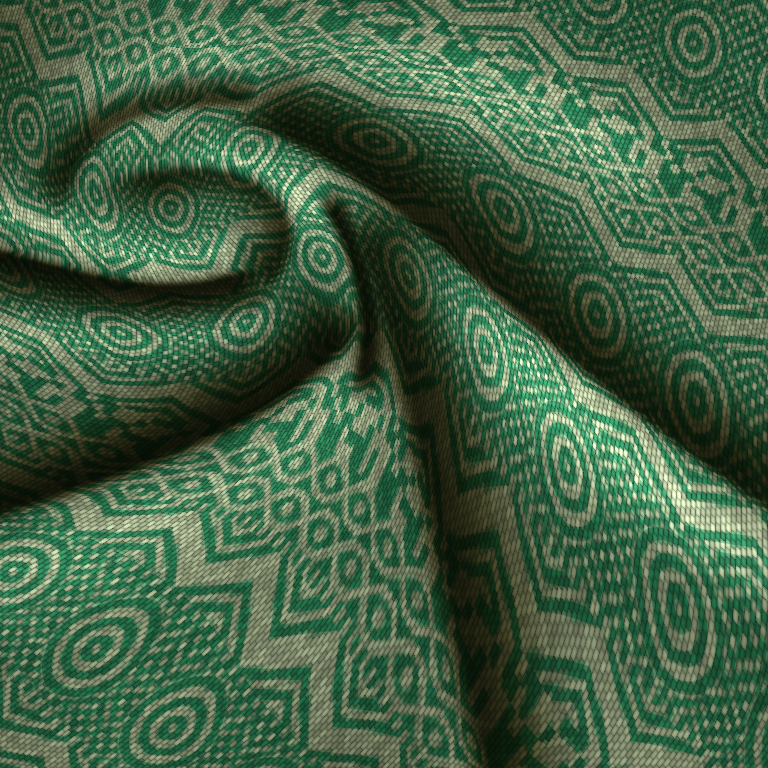
This texture is drawn by a three.js fragment shader. Its source:

```glsl
// Draped green and beige jacquard: curved folds swirl around a gathered centre.
// Cubic curves shade the creases and ridges; a twisted, receding cloth coordinate
// carries zigzag bands with medallions, leaves and dots between, set per stitch.
varying vec2 vUv;

const float PI = 3.14159265;
const vec2 REPEAT = vec2(0.125, 0.175);    // motif width, band height
const vec2 STITCH = vec2(0.0048, 0.0065);  // yarn width, float length

float hash(vec2 p) {
  return fract(sin(dot(p, vec2(127.1, 311.7))) * 43758.5);
}

vec2 gradient(vec2 cell) {
  float a = 2.0 * PI * hash(cell);
  return vec2(cos(a), sin(a));
}

float gradientNoise(vec2 p) {
  vec2 i = floor(p), f = fract(p), e = vec2(1.0, 0.0);
  vec2 s = f * f * f * (f * (f * 6.0 - 15.0) + 10.0);
  float low = mix(dot(gradient(i), f), dot(gradient(i + e), f - e), s.x);
  float high = mix(dot(gradient(i + e.yx), f - e.yx), dot(gradient(i + 1.0), f - 1.0), s.x);
  return mix(low, high, s.y);
}

vec2 rotate(vec2 p, float a) {
  return vec2(cos(a) * p.x - sin(a) * p.y, sin(a) * p.x + cos(a) * p.y);
}

vec2 cubic(vec2 a, vec2 b, vec2 c, vec2 d, float t) {
  float k = 1.0 - t;
  return k * k * k * a + 3.0 * k * k * t * b + 3.0 * k * t * t * c + t * t * t * d;
}

// Soft profile along a curve, with separate widths left and right of its travel
float fold(vec2 p, vec2 a, vec2 b, vec2 c, vec2 d, float left, float right) {
  const float COUNT = 14.0;
  float best = 9.0, side = 1.0, along = 0.0;
  vec2 start = a;
  for (float i = 0.0; i < COUNT; i++) {
    vec2 end = cubic(a, b, c, d, (i + 1.0) / COUNT);
    vec2 e = end - start, q = p - start;
    float h = clamp(dot(q, e) / dot(e, e), 0.0, 1.0);
    float dist = length(q - h * e);
    if (dist < best) {
      best = dist;
      side = e.x * q.y - e.y * q.x;
      along = (i + h) / COUNT;
    }
    start = end;
  }
  float x = best / (side > 0.0 ? left : right);
  return exp(-x * x) * smoothstep(0.0, 0.16, along) * smoothstep(1.0, 0.84, along);
}

float creases(vec2 p) {
  float s = fold(p, vec2(-0.15, 0.70), vec2(0.1, 0.66), vec2(0.2, 0.57), vec2(0.38, 0.67), 0.009, 0.045);
  s = max(s, fold(p, vec2(-0.2, 0.28), vec2(0.15, 0.38), vec2(0.42, 0.46), vec2(0.48, 0.62), 0.07, 0.014));
  s = max(s, fold(p, vec2(0.41, 0.76), vec2(0.47, 0.68), vec2(0.5, 0.58), vec2(0.46, 0.47), 0.028, 0.012));
  s = max(s, 0.9 * fold(p, vec2(0.43, 0.77), vec2(0.56, 0.56), vec2(0.55, 0.35), vec2(0.69, -0.2), 0.08, 0.025));
  s = max(s, 0.9 * fold(p, vec2(0.26, 0.86), vec2(0.52, 0.83), vec2(0.62, 0.56), vec2(1.2, 0.22), 0.08, 0.012));
  s = max(s, 0.8 * fold(p, vec2(0.07, 0.70), vec2(0.08, 0.87), vec2(0.22, 0.88), vec2(0.38, 0.87), 0.035, 0.016));
  return max(s, 0.8 * fold(p, vec2(0.1, 0.74), vec2(0.34, 0.84), vec2(0.45, 0.70), vec2(0.31, 0.60), 0.012, 0.04));
}

float ridges(vec2 p) {
  float s = fold(p, vec2(0.15, 0.78), vec2(0.5, 0.84), vec2(0.54, 0.53), vec2(1.2, 0.13), 0.05, 0.065);
  s = max(s, 0.7 * fold(p, vec2(-0.2, 0.19), vec2(0.2, 0.31), vec2(0.40, 0.38), vec2(0.47, 0.55), 0.05, 0.09));
  s = max(s, 0.8 * fold(p, vec2(-0.15, 0.77), vec2(0.1, 0.70), vec2(0.2, 0.62), vec2(0.35, 0.70), 0.035, 0.025));
  s = max(s, 0.8 * fold(p, vec2(0.05, 0.80), vec2(0.3, 1.0), vec2(0.6, 0.94), vec2(0.95, 0.72), 0.06, 0.07));
  return max(s, 0.7 * fold(p, vec2(-0.2, 0.57), vec2(0.05, 0.58), vec2(0.2, 0.54), vec2(0.42, 0.60), 0.03, 0.04));
}

// Cloth plane: slanted bands, larger in front, twisted about the gathered centre
vec2 clothCoord(vec2 p, float shade) {
  vec2 q = (p - vec2(0.33, 0.68)) * mix(0.72, 1.0, smoothstep(0.0, 0.7, p.y));
  vec2 cloth = rotate(q, mix(0.66, 0.36, p.y) - 1.25 * exp(-dot(q, q) / 0.07));
  cloth.y += 0.01 + 0.02 * shade + 0.012 * gradientNoise(p * 5.0);
  return cloth;
}

float stripe(float x, float centre, float halfWidth, float soft) {
  return 1.0 - smoothstep(halfWidth - soft, halfWidth + soft, abs(x - centre));
}

// Beige coverage: zigzags in each band, then medallions or leaves and dots
float motif(vec2 cloth) {
  vec2 g = cloth / REPEAT;
  float f = fract(g.y), x = fract(g.x) - 0.5;
  float w = f - 0.38 * abs(x);
  float zigzag = max(stripe(w, 0.07, 0.045, 0.01), smoothstep(-0.1, 0.4, sin(w * 72.0)));
  vec2 m = vec2(x, (f - 0.67) * REPEAT.y / REPEAT.x);
  float r = length(m) + 0.12 * (abs(m.x) + abs(m.y));
  float rings = smoothstep(-0.2, 0.3, cos(r * 42.0));
  float net = smoothstep(0.0, 0.4, sin(g.x * 16.0 * PI) * sin(g.y * 24.0 * PI));
  float medallion = mix(rings, net, smoothstep(0.41, 0.44, r));
  vec2 leaf = vec2(g.x * 2.0, (f - 0.36) * 5.5);
  leaf.x += 0.5 * mod(floor(leaf.y), 2.0);
  leaf = fract(leaf) - 0.5;
  float rim = abs(leaf.y) - 0.45 * cos(PI * leaf.x);
  float leaves = max(stripe(rim, 0.0, 0.13, 0.05), stripe(length(leaf * vec2(1.0, 0.8)), 0.0, 0.14, 0.04));
  float dots = step(0.6, hash(floor(vec2(fract(g.x) * 12.0, f * 18.0))));
  float leafBand = mix(leaves, dots, smoothstep(0.72, 0.73, f));
  float filling = mix(medallion, leafBand, step(abs(mod(floor(g.y), 3.0) - 1.0), 0.1));
  float band = mix(zigzag, filling, smoothstep(0.335, 0.345, f));
  float border = stripe(f, 0.34, 0.025, 0.008);
  return mix(band, smoothstep(-0.3, 0.3, sin(g.x * 18.0 * PI)), border);
}

void main() {
  float shade = creases(vUv), lit = ridges(vUv);
  vec2 cloth = clothCoord(vUv, shade);

  // Brick-laid stitches with uneven yarn
  vec2 q = cloth / STITCH;
  q.y += 0.5 * mod(floor(q.x), 2.0);
  vec2 cell = floor(q), f = fract(q), centre = cell + 0.5;
  centre.y -= 0.5 * mod(cell.x, 2.0);
  float beige = mix(motif(cloth), motif(centre * STITCH), 0.5);
  float yarn = pow(sin(PI * f.x) * sqrt(sin(PI * f.y)), 0.5);
  float wear = 0.85 + 0.3 * hash(cell);

  // Soft daylight, warm dark valleys and a silky sheen on raised yarn
  float light = 0.74 + 0.25 * gradientNoise(vUv * 3.0 + 4.0) + 0.42 * lit;
  light *= 1.0 - 0.87 * shade;
  light *= mix(0.72, 1.0, smoothstep(-0.05, 0.3, vUv.x + 0.7 * (1.0 - vUv.y)));
  vec3 green = vec3(0.13, 0.43, 0.29), sand = vec3(0.65, 0.66, 0.54);
  vec3 color = mix(green, sand, 0.92 * beige) * light * wear * mix(0.55, 1.1, yarn);
  color *= mix(vec3(1.05, 0.92, 0.6), vec3(1.0), smoothstep(0.1, 0.8, light));
  color += vec3(0.10, 0.12, 0.11) * lit * lit * yarn * (1.0 - shade);
  gl_FragColor = vec4(color + vec3(0.012, 0.025, 0.006), 1.0);
}
```
